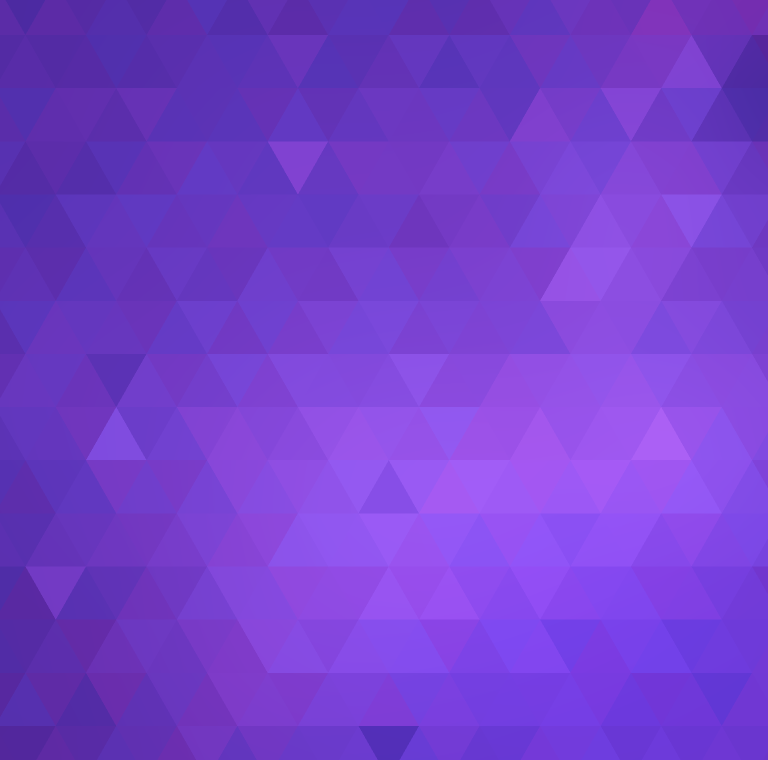
Write a Shadertoy shader that draws this background.

```glsl
// Triangles that stand out: half-column, row, change of light
const vec3 ACCENTS[16] = vec3[16](
    vec3(0, 2, 0.27), vec3(8, 1, 0.14), vec3(11, 1, 0.20), vec3(10, 3, 0.10),
    vec3(13, 3, 0.12), vec3(9, 4, 0.15), vec3(10, 4, 0.15), vec3(-6, 7, 0.27),
    vec3(12, 7, 0.10), vec3(-8, 10, 0.20), vec3(3, 13, -0.28), vec3(3, 8, -0.16),
    vec3(13, 0, 0.20), vec3(-6, 6, -0.15), vec3(5, 2, 0.12), vec3(6, 9, -0.12));

float hash(vec2 p) {
    vec3 q = fract(p.xyx * vec3(0.1031, 0.1030, 0.0973));
    q += dot(q, q.yzx + 33.33);
    return fract((q.x + q.y) * q.z);
}

float glow(vec2 p, vec2 center, vec2 radius) {
    vec2 d = (p - center) / radius;
    return exp(-dot(d, d));
}

// Broad distribution of light, 0 dark to 1 bright
float lightField(vec2 p) {
    float light = 0.08 + 0.24 * smoothstep(0.0, 0.4, p.x) * (1.0 - smoothstep(0.75, 1.15, p.y));
    light += 0.62 * glow(p, vec2(0.57, 0.35), vec2(0.33, 0.23));
    light += 0.38 * glow(p, vec2(0.90, 0.42), vec2(0.16, 0.14));
    light += 0.33 * glow(p, vec2(0.82, 0.72), vec2(0.14, 0.16));
    light += 0.30 * glow(p, vec2(0.93, 1.00), vec2(0.20, 0.08));
    light += 0.15 * glow(p, vec2(0.08, 0.50), vec2(0.15, 0.20));
    light += 0.12 * glow(p, vec2(0.36, 0.13), vec2(0.20, 0.12));
    return light - 0.32 * glow(p, vec2(1.0, 0.87), vec2(0.06, 0.10));
}

vec3 mosaic(vec2 uv) {
    // Triangular lattice: rows counted downwards, two families of diagonals
    vec2 scale = vec2(12.684, 14.30);
    vec2 grid = vec2(uv.x * scale.x - 4.92, (1.0 - uv.y) * scale.y - 0.659);
    float lean = 0.5 * (grid.y - 1.0);
    float row = floor(grid.y);
    float column = floor(grid.x + lean) + floor(grid.x - lean) + 1.0;
    vec2 cell = vec2(column, row);
    vec2 center = vec2((0.5 * column + 4.92) / scale.x, 1.0 - (row + 1.159) / scale.y);
    vec2 p = mix(center, uv, 0.2);

    // Light of this triangle
    float light = lightField(p) + 0.13 * (hash(cell + 40.0) - 0.5);
    for (int i = 0; i < 16; i++) {
        vec2 offset = abs(cell - ACCENTS[i].xy);
        if (max(offset.x, offset.y) < 0.5) light += ACCENTS[i].z;
    }
    light = clamp(light, 0.0, 1.05);

    // Violet ramp with cool, warm and random tints
    vec3 color = mix(vec3(0.30, 0.16, 0.62), vec3(0.64, 0.37, 0.94), light);
    color += vec3(0.0, -0.04, 0.14) * light * (1.0 - light);
    color += vec3(0.0, -0.01, 0.09) * glow(p, vec2(0.80, 0.12), vec2(0.35, 0.25));
    color += vec3(0.02, -0.05, -0.08) * glow(p, vec2(0.93, 1.0), vec2(0.16, 0.07));
    color += vec3(0.01, -0.02, -0.04) * glow(p, vec2(0.20, 0.08), vec2(0.20, 0.18));
    color += vec3(0.05, -0.02, -0.03) * (hash(cell + 91.0) - 0.5);
    return color;
}

void mainImage(out vec4 fragColor, in vec2 fragCoord) {
    // Four samples smooth the triangle edges
    vec3 color = vec3(0.0);
    for (int i = 0; i < 4; i++) {
        vec2 jitter = vec2(i % 2, i / 2) * 0.5 - 0.25;
        color += mosaic((fragCoord + jitter) / iResolution.xy);
    }
    fragColor = vec4(color / 4.0, 1.0);
}
```
